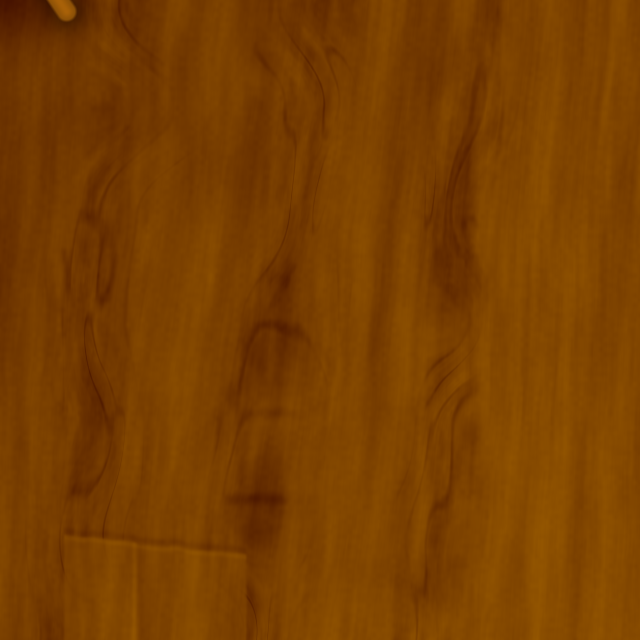
Reproduce this texture procedurally as a WebGL 1 fragment shader.

```glsl
precision highp float;
uniform vec2 u_resolution;

const vec3 MID_BROWN = vec3(0.48, 0.25, 0.0);
const vec3 TONE_STEP = vec3(0.040, 0.035, 0.0);
const vec3 ROD_COLOR = vec3(0.66, 0.38, 0.03);
const float BASE_TONE = 0.32;
const float LEAN_SIDES = 0.05;
const float LEAN_MIDDLE = 0.13;
const float STREAK_FREQ = 24.0;
const float STREAK_GAIN = 2.9;
const float FIBRE_FREQ = 75.0;
const float FIBRE_GAIN = 1.9;
const float GRIT_FREQ = 130.0;
const float GRIT_GAIN = 0.45;
const float BAND_FIRST = 0.13;
const float BAND_SPACING = 0.265;
const float BAND_WIDTH = 0.055;
const float BAND_DEPTH = 1.5;
const float FLECK_GAIN = 4.2;
const float VEIN_GAIN = 1.5;
const float KNOT_DEPTH = 1.5;
const float SEAM_HEIGHT = 0.165;
const float SEAM_SLOPE = 0.11;
const float PLANK_LEFT = 0.10;
const float PLANK_RIGHT = 0.385;
const float PLANK_JOINT = 0.21;
const float EDGE = 0.003;

float hash(vec2 p) {
  return fract(sin(dot(p, vec2(127.1, 311.7))) * 43758.5453);
}

float noise(vec2 p) {
  vec2 i = floor(p);
  vec2 f = fract(p);
  f = f * f * (3.0 - 2.0 * f);
  return mix(mix(hash(i), hash(i + vec2(1.0, 0.0)), f.x),
             mix(hash(i + vec2(0.0, 1.0)), hash(i + 1.0), f.x), f.y);
}

float fbm(vec2 p) {
  float sum = 0.0;
  float weight = 0.53;
  for (int i = 0; i < 4; i++) {
    sum += weight * noise(p);
    p = p * 2.03 + 17.3;
    weight *= 0.5;
  }
  return sum;
}

float gauss(float x) {
  return exp(-x * x);
}

// Dark heartwood bands: ragged sides, flecks, slanting veins, one knot each
float heartwood(vec2 grain) {
  float tone = 0.0;
  for (int i = 0; i < 3; i++) {
    float id = float(i);
    float center = BAND_FIRST + BAND_SPACING * id;
    float sway = 0.06 * (noise(vec2(id * 9.1, grain.y * 3.5)) - 0.5);
    float ragged = 0.11 * (fbm(vec2(grain.x * 30.0, grain.y * 9.0)) - 0.5);
    float band = gauss((grain.x - center - sway - ragged) / BAND_WIDTH);
    float strength = 0.5 + 0.9 * noise(vec2(id + 4.7, grain.y * 5.0));
    float slant = grain.x + 0.14 * (noise(vec2(id * 3.3 + grain.x * 8.0, grain.y * 6.0)) - 0.5);
    float fleck = fbm(vec2(slant * 38.0, grain.y * 11.0 + id)) - 0.5;
    float ridge = 1.0 - abs(2.0 * noise(vec2(slant * 34.0 + 7.0, grain.y * 7.0)) - 1.0);
    float vein = smoothstep(0.78, 1.0, ridge) - 0.25;
    tone -= band * (BAND_DEPTH * strength - FLECK_GAIN * fleck + VEIN_GAIN * vein);

    vec2 seed = vec2(id, 2.0);
    vec2 knot = vec2(center + 0.05 * (hash(seed) - 0.5), 0.28 + 0.45 * hash(seed + 5.0));
    vec2 d = (grain - knot) / vec2(0.010, 0.015);
    d += 1.8 * (vec2(noise(grain * 60.0), noise(grain * 60.0 + 9.0)) - 0.5);
    tone -= KNOT_DEPTH * exp(-dot(d, d));
  }
  return tone;
}

// Distance to a short rounded rod
float rodDistance(vec2 p, vec2 a, vec2 b) {
  vec2 ab = b - a;
  float t = clamp(dot(p - a, ab) / dot(ab, ab), 0.0, 1.0);
  return length(p - a - ab * t);
}

void main() {
  vec2 uv = gl_FragCoord.xy / u_resolution;

  // Wavering grain that leans most in the middle
  vec2 grain = uv;
  grain.x -= mix(LEAN_SIDES, LEAN_MIDDLE, gauss((uv.x - 0.47) / 0.3)) * uv.y;
  grain.x += 0.025 * (noise(uv * vec2(4.0, 3.0)) - 0.5);
  grain.x += 0.006 * (noise(uv * vec2(14.0, 11.0)) - 0.5);
  float streak = fbm(vec2(grain.x * STREAK_FREQ, grain.y * 1.8)) - 0.5;
  float fibre = fbm(vec2(grain.x * FIBRE_FREQ, grain.y * 7.0) + 53.0) - 0.5;
  float grit = noise(uv * GRIT_FREQ) - 0.5;
  float mottle = fbm(uv * vec2(11.0, 8.0) + 31.0) - 0.5;

  // Plank ends at the lower left
  float seam = SEAM_HEIGHT - SEAM_SLOPE * (uv.x - PLANK_LEFT) - uv.y;
  seam += 0.004 * (noise(vec2(uv.x * 40.0, 3.0)) - 0.5);
  float across = smoothstep(-EDGE, EDGE, uv.x - PLANK_LEFT)
               * smoothstep(-EDGE, EDGE, PLANK_RIGHT - uv.x);
  float plank = across * smoothstep(-EDGE, EDGE, seam);
  float joint = uv.x - PLANK_JOINT;

  float tone = BASE_TONE + 1.2 * (uv.x - 0.5) - 1.2 * (uv.y - 0.5);
  tone += STREAK_GAIN * streak + FIBRE_GAIN * fibre + GRIT_GAIN * grit + mottle;
  tone += heartwood(grain) * (1.0 - 0.85 * plank);
  tone += plank * (0.3 + 0.9 * gauss(joint / 0.004) - 0.9 * gauss((joint - 0.010) / 0.006));
  tone += across * (0.7 * gauss((seam - 0.005) / 0.004) - 0.9 * gauss((seam + 0.006) / 0.006));

  // Shaded corner and the end of a rod
  vec2 corner = (uv - vec2(0.0, 1.0)) / vec2(0.13, 0.055);
  tone -= 3.2 * exp(-dot(corner, corner));
  vec3 color = MID_BROWN + TONE_STEP * clamp(tone, -5.0, 2.8);
  float rod = rodDistance(uv, vec2(0.085, 1.01), vec2(0.104, 0.982));
  color *= 1.0 - 0.35 * gauss(rod / 0.028);
  color = mix(ROD_COLOR * (0.8 + 0.2 * gauss(rod / 0.01)), color,
              smoothstep(0.012, 0.018, rod));

  gl_FragColor = vec4(color, 1.0);
}
```
